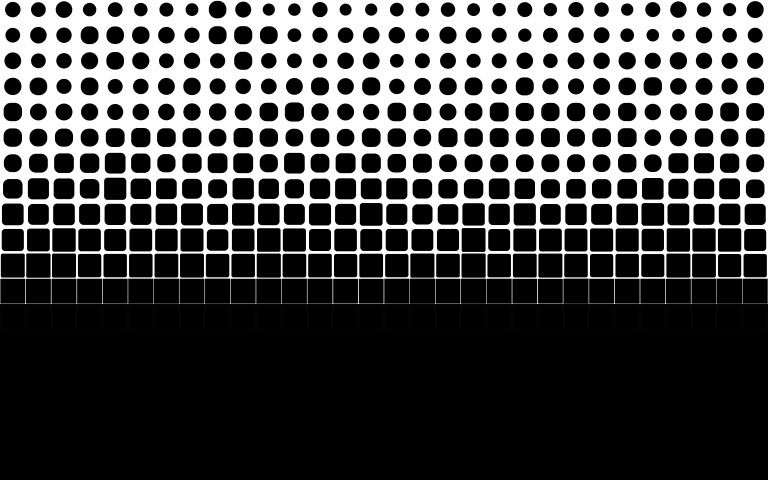
This background is drawn by a Shadertoy shader. Its source:

```glsl
// Halftone fade: a grid of black dots on white paper. Dots grow from small
// circles at the top to squares that merge into solid black below.
// Each cell is a rounded box; gradient noise and a hash vary its size.

const vec3 PAPER = vec3(0.995);
const vec3 INK = vec3(0.0);
const float CELLS_HIGH = 18.75;   // grid cells along the canvas height
const float SOLID_EDGE = -2.5;    // top of the solid area, cells from centre
const float BASE_SIZE = 0.488;    // half size of dots in the lowest row
const float SHRINK = 0.026;       // size lost per row going up
const float SHRINK_EASE = 0.0007; // slows the shrinking near the top
const float FAINT_SIZE = 0.4992;  // barely parted cells under the edge
const float NOISE_SCALE = 0.43;
const float CORNER_SLOPE = 2.0;   // smaller dots get rounder corners

float hash(vec2 p) {
    vec3 q = fract(vec3(p.xyx) * 0.1031);
    q += dot(q, q.yzx + 33.33);
    return fract((q.x + q.y) * q.z);
}

vec2 gradient(vec2 p) {
    float angle = 6.28318 * hash(p + 71.0);
    return vec2(cos(angle), sin(angle));
}

float gradientNoise(vec2 p) {
    vec2 i = floor(p), f = p - i;
    vec2 u = f * f * f * (f * (f * 6.0 - 15.0) + 10.0);
    vec2 e = vec2(1.0, 0.0);
    float low = mix(dot(gradient(i), f),
                    dot(gradient(i + e), f - e), u.x);
    float high = mix(dot(gradient(i + e.yx), f - e.yx),
                     dot(gradient(i + 1.0), f - 1.0), u.x);
    return mix(low, high, u.y);
}

// Half size of the dot in a cell; row 0 lies just above the solid area
float dotSize(vec2 cell) {
    float row = cell.y;
    if (row < 0.0) return row < -1.0 ? 0.5 : FAINT_SIZE;
    float size = BASE_SIZE - SHRINK * row + SHRINK_EASE * row * row;
    float spread = mix(0.006, 0.036, smoothstep(0.0, 3.0, row))
                 + 0.035 * smoothstep(7.0, 11.0, row);
    float variation = 0.9 * gradientNoise(cell * NOISE_SCALE + 40.3)
                    + 1.3 * (hash(cell + 100.0) - 0.5);
    return min(size + spread * variation, 0.496);
}

float roundedBox(vec2 p, float halfSize, float radius) {
    vec2 q = abs(p) - halfSize + radius;
    return length(max(q, 0.0)) + min(max(q.x, q.y), 0.0) - radius;
}

void mainImage(out vec4 fragColor, in vec2 fragCoord) {
    float pixel = CELLS_HIGH / iResolution.y;
    vec2 grid = (fragCoord - 0.5 * iResolution.xy) * pixel;
    grid.y -= SOLID_EDGE;
    vec2 home = floor(grid);

    // Add the coverage of nearby dots, so thin gaps stay correctly grey
    float coverage = 0.0;
    for (int y = -1; y <= 1; y++) {
        for (int x = -1; x <= 1; x++) {
            vec2 cell = home + vec2(x, y);
            float size = dotSize(cell);
            float radius = min(size, CORNER_SLOPE * (0.5 - size));
            float dist = roundedBox(grid - cell - 0.5, size, radius);
            coverage += clamp(0.5 - dist / pixel, 0.0, 1.0);
        }
    }

    // The area below the grid is solid ink
    coverage = home.y < -1.0 ? 1.0 : min(coverage, 1.0);
    fragColor = vec4(mix(PAPER, INK, coverage), 1.0);
}
```
